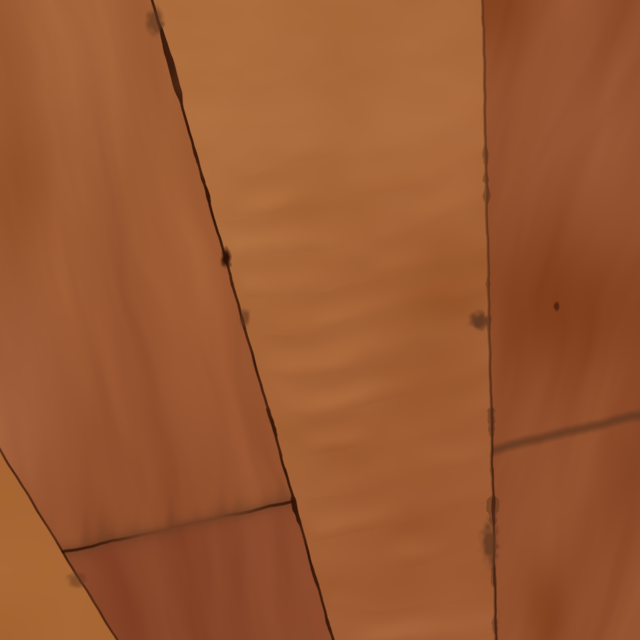
This texture is drawn by a three.js fragment shader. Its source:

```glsl
// Worn wooden planks with rippled grain, split by dark chipped seams.
#define LIGHT_WOOD vec3(0.675, 0.422, 0.234)
#define MID_WOOD vec3(0.615, 0.352, 0.197)
#define RED_WOOD vec3(0.525, 0.265, 0.155)
#define GAP_COLOR vec3(0.170, 0.065, 0.020)
#define GRIME_COLOR vec3(0.370, 0.215, 0.125)
#define RIPPLE_PITCH 0.0625
#define RIPPLE_GAIN 0.042
#define GRAIN_GAIN 0.075
#define BLOTCH_GAIN 0.110
#define SEAM_WIDTH 0.0004
#define EDGE_SOFT 0.0030

varying vec2 vUv;

float hash(vec2 p) {
  return fract(sin(dot(p, vec2(127.1, 311.7))) * 43758.5453);
}

float noise(vec2 p) {
  vec2 i = floor(p), f = fract(p);
  f = f * f * (3.0 - 2.0 * f);
  return mix(mix(hash(i), hash(i + vec2(1.0, 0.0)), f.x),
             mix(hash(i + vec2(0.0, 1.0)), hash(i + vec2(1.0, 1.0)), f.x), f.y);
}

float fbm(vec2 p) {
  float sum = 0.0, gain = 0.53;
  for (int i = 0; i < 3; i++) {
    sum += gain * noise(p);
    p = p * 2.03 + 7.3;
    gain *= 0.5;
  }
  return sum;
}

// Fibres run along p.y; the warp bends them into loose whorls.
vec3 grain(vec2 p) {
  float warp = fbm(p * vec2(7.0, 3.0)) * 0.10;
  float fibre = fbm(vec2((p.x + warp) * 22.0, p.y * 3.2)) - 0.46;
  float blotch = noise(vec2(p.x * 9.0, p.y * 4.0) + 3.1) - 0.5;
  return (GRAIN_GAIN * fibre + 0.5 * BLOTCH_GAIN * blotch) * vec3(1.0, 0.9, 0.6);
}

float line(float d, float width) {
  return 1.0 - smoothstep(width, width + EDGE_SOFT, abs(d));
}

float glow(vec2 p, vec2 center, vec2 size) {
  vec2 q = (p - center) / size;
  return exp(-dot(q, q));
}

float chip(vec2 p, vec2 center, vec2 size) {
  float ragged = 0.5 * (noise(p * 130.0) - 0.5);
  return 1.0 - smoothstep(0.35, 1.25, length((p - center) / size) + ragged);
}

vec3 middlePlank(vec2 p, float leftX) {
  float across = p.x - leftX;
  vec3 wood = mix(LIGHT_WOOD, MID_WOOD, smoothstep(0.15, 1.15, p.y + across * 0.8));
  wood += 0.6 * BLOTCH_GAIN * (fbm(p * vec2(6.0, 10.0)) - 0.46);
  float bend = across * 0.08 + across * across * 0.24;
  float phase = (p.y + bend + 0.035 * (fbm(p * vec2(8.0, 10.0)) - 0.46)) / RIPPLE_PITCH - 0.42;
  float saw = fract(phase);
  float crest = smoothstep(0.1, 0.66, saw) * (1.0 - smoothstep(0.66, 1.0, saw));
  float patches = smoothstep(0.2, 0.85, noise(vec2(across * 11.0, floor(phase) * 3.7)));
  float reach = smoothstep(0.0, 0.03, across) * mix(1.0, 0.45, smoothstep(0.12, 0.22, across));
  float rise = smoothstep(0.05, 0.35, p.y);
  wood += RIPPLE_GAIN * (crest - 0.3) * patches * reach * rise * vec3(1.0, 0.9, 0.6);
  return wood - 0.035 * glow(p, vec2(0.71, 0.46), vec2(0.08, 0.07));
}

vec3 leftPlank(vec2 p, float crossD) {
  float fall = smoothstep(0.05, 0.95, p.y + 0.35 * p.x);
  vec3 wood = mix(mix(LIGHT_WOOD, MID_WOOD, 0.65), mix(MID_WOOD, RED_WOOD, 0.42), fall);
  wood += 0.030 * glow(p, vec2(0.13, 0.12), vec2(0.09, 0.30));
  wood += 0.045 * glow(p, vec2(0.02, 0.62), vec2(0.08, 0.18));
  wood -= 0.035 * glow(p, vec2(0.03, 0.28), vec2(0.07, 0.12));
  wood = mix(wood, RED_WOOD + 0.01, 0.85 * smoothstep(-0.010, 0.010, crossD));
  return wood + grain(vec2(p.x - 0.22 * p.y, p.y));
}

vec3 rightPlank(vec2 p, float crossD) {
  vec3 wood = mix(RED_WOOD, MID_WOOD, 0.58);
  wood += 0.025 * glow(p, vec2(0.92, 0.22), vec2(0.10, 0.16));
  wood -= 0.055 * glow(p, vec2(0.88, 0.47), vec2(0.16, 0.12));
  wood -= 0.060 * glow(p, vec2(0.78, 0.0), vec2(0.06, 0.10));
  wood = mix(wood, mix(RED_WOOD, MID_WOOD, 0.58), smoothstep(-0.010, 0.010, crossD));
  wood -= 0.055 * glow(p, vec2(0.85, 0.95), vec2(0.035, 0.08));
  return wood + grain(vec2(p.x + 0.30 * p.y + 2.0, p.y));
}

void main() {
  // p.y grows downward from the top edge.
  vec2 p = vec2(vUv.x, 1.0 - vUv.y);
  float wobble = 0.003 * (fbm(vec2(p.y * 40.0, 2.0)) - 0.46);
  float leftX = 0.238 + 0.282 * p.y + wobble;
  float rightX = 0.755 + 0.020 * p.y + wobble;
  float cornerX = (p.y - 0.703) * 0.615 + wobble;
  float jitter = 0.004 * (fbm(vec2(p.x * 50.0, 5.0)) - 0.46);
  float leftCross = p.y - (0.885 - 0.222 * p.x) + jitter;
  float rightCross = p.y - (0.703 - 0.240 * (p.x - 0.771)) + jitter;

  // Planks
  vec3 color = leftPlank(p, leftCross);
  vec3 corner = LIGHT_WOOD - vec3(0.015, 0.02, 0.03) + 0.03 * (noise(p * 9.0) - 0.5);
  color = mix(corner, color, smoothstep(-EDGE_SOFT, EDGE_SOFT, p.x - cornerX));
  color = mix(color, middlePlank(p, leftX), smoothstep(-EDGE_SOFT, EDGE_SOFT, p.x - leftX));
  color = mix(color, rightPlank(p, rightCross), smoothstep(-EDGE_SOFT, EDGE_SOFT, p.x - rightX));

  // Cross joints with feathered grime
  float inLeft = smoothstep(cornerX - EDGE_SOFT, cornerX, p.x) * smoothstep(leftX + EDGE_SOFT, leftX, p.x);
  float inRight = smoothstep(rightX - EDGE_SOFT, rightX, p.x);
  float feather = 0.007 + 0.020 * pow(noise(vec2(p.x * 75.0, p.y * 10.0)), 2.0);
  float smear = exp(-abs(leftCross) / (leftCross < 0.0 ? feather : 0.008));
  float ends = smoothstep(0.04, 0.16, abs(p.x - 0.29));
  color = mix(color, GRIME_COLOR, 0.65 * smear * inLeft);
  color = mix(color, GAP_COLOR, 0.75 * ends * inLeft * line(leftCross, 0.0008));
  color = mix(color, GRIME_COLOR, inRight * 0.75 * (1.0 - smoothstep(0.0, 0.013, abs(rightCross))));

  // Long seams, swelling and chipping along their length
  float chips = smoothstep(0.45, 0.9, fbm(vec2(p.y * 42.0, 9.0)));
  float lean = 0.004 * chips * (noise(vec2(p.y * 25.0, 4.0)) - 0.3);
  float thick = 0.0035 * smoothstep(0.02, 0.10, p.y) * (1.0 - smoothstep(0.14, 0.165, p.y));
  float lower = smoothstep(0.50, 0.75, p.y);
  float strength = 0.75 + 0.2 * noise(vec2(p.y * 30.0, 6.0));
  color = mix(color, GRIME_COLOR, 0.55 * line(p.x - rightX + 0.001, 0.0005 + 0.008 * chips));
  color = mix(color, GAP_COLOR, mix(0.28, 0.60, lower) * line(p.x - rightX, 0.0015 * chips));
  color = mix(color, GAP_COLOR, strength * line((p.x - leftX - lean) * 0.96, SEAM_WIDTH + 0.0022 * chips + thick));
  color = mix(color, GAP_COLOR, 0.8 * strength * line((p.x - cornerX) * 0.85, 0.0002));

  // Knots and broken edges
  color = mix(color, GRIME_COLOR, 0.65 * chip(p, vec2(0.243, 0.033), vec2(0.015, 0.023)));
  color = mix(color, GAP_COLOR, chip(p, vec2(0.353, 0.404), vec2(0.009, 0.015)));
  color = mix(color, GRIME_COLOR, 0.6 * chip(p, vec2(0.383, 0.497), vec2(0.008, 0.015)));
  color = mix(color, GRIME_COLOR, 0.9 * chip(p, vec2(0.749, 0.501), vec2(0.017, 0.014)));
  color = mix(color, GRIME_COLOR, 0.8 * chip(p, vec2(0.765, 0.850), vec2(0.015, 0.036)));
  color = mix(color, GRIME_COLOR, 0.5 * chip(p, vec2(0.120, 0.905), vec2(0.014, 0.013)));
  color = mix(color, GAP_COLOR, 0.6 * chip(p, vec2(0.870, 0.479), vec2(0.005, 0.008)));
  gl_FragColor = vec4(color, 1.0);
}
```
